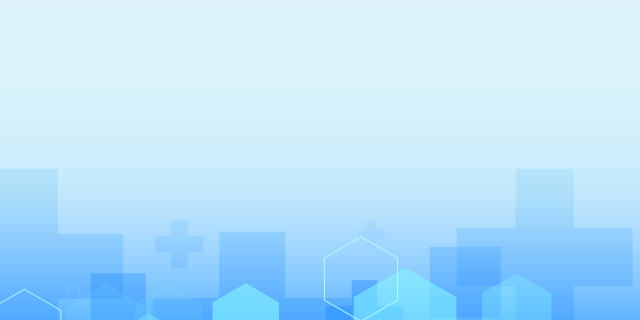
Write a WebGL 2 fragment shader that draws this background.

```glsl
#version 300 es
precision highp float;
// Pale sky gradient over a skyline of translucent plus signs, squares and
// hexagons. Every shape is a signed distance function, blended by its
// coverage; lengths are in canvas heights, with the origin at lower left.

uniform vec2 u_resolution;
out vec4 fragColor;

// Sky colours at equal steps from bottom to top
const int SKY_STEPS = 8;
const vec3 SKY[SKY_STEPS + 1] = vec3[](
  vec3(0.37, 0.70, 1.00), vec3(0.53, 0.79, 1.00), vec3(0.65, 0.85, 1.00),
  vec3(0.75, 0.90, 0.99), vec3(0.80, 0.93, 0.99), vec3(0.835, 0.945, 0.98),
  vec3(0.855, 0.952, 0.983), vec3(0.865, 0.953, 0.988), vec3(0.87, 0.955, 0.99));

// Plus signs: centre, arm length, arm half width (equal values give a square)
const int PLUS_COUNT = 8;
const vec4 PLUS[PLUS_COUNT] = vec4[](
  vec4(0.079, 0.167, 0.306, 0.102), vec4(0.788, -0.035, 0.311, 0.103),
  vec4(1.702, 0.197, 0.275, 0.091), vec4(1.139, 0.004, 0.121, 0.040),
  vec4(0.560, 0.237, 0.075, 0.026), vec4(1.159, 0.268, 0.042, 0.014),
  vec4(0.370, 0.060, 0.086, 0.086), vec4(1.454, 0.118, 0.111, 0.111));
const float PLUS_ALPHA[PLUS_COUNT] = float[](
  0.25, 0.27, 0.24, 0.42, 0.17, 0.10, 0.36, 0.30);
const vec3 PLUS_LOW = vec3(0.13, 0.54, 1.00);
const vec3 PLUS_HIGH = vec3(0.46, 0.80, 0.95);

// Filled hexagons: centre, radius, opacity
const int HEX_COUNT = 6;
const vec4 HEX[HEX_COUNT] = vec4[](
  vec4(0.768, -0.005, 0.120, 0.60), vec4(1.266, -0.021, 0.185, 0.55),
  vec4(1.615, 0.021, 0.125, 0.32), vec4(0.526, -0.008, 0.120, 0.10),
  vec4(0.331, -0.029, 0.143, 0.12), vec4(0.464, -0.022, 0.043, 0.35));
const vec3 HEX_COLOR = vec3(0.52, 0.97, 1.00);

// Hexagon outlines: centre, radius, opacity
const int RING_COUNT = 3;
const vec4 RING[RING_COUNT] = vec4[](
  vec4(1.128, 0.128, 0.132, 0.85), vec4(0.076, -0.036, 0.132, 0.80),
  vec4(0.229, 0.083, 0.022, 0.15));
const vec3 RING_COLOR = vec3(0.72, 1.00, 1.00);
const float RING_HALF_WIDTH = 0.0016;

vec3 skyColor(float height) {
  vec3 color = SKY[0];
  float t = height * float(SKY_STEPS);
  for (int i = 0; i < SKY_STEPS; i++)
    color = mix(color, SKY[i + 1], clamp(t - float(i), 0.0, 1.0));
  return color;
}

float boxDistance(vec2 p, vec2 halfSize) {
  vec2 d = abs(p) - halfSize;
  return max(d.x, d.y);
}

float plusDistance(vec2 p, float reach, float halfWidth) {
  vec2 bar = vec2(reach, halfWidth);
  return min(boxDistance(p, bar), boxDistance(p, bar.yx));
}

// Hexagon with a corner at the top
float hexDistance(vec2 p, float radius) {
  p = abs(p);
  return max(p.x, 0.5 * p.x + 0.866 * p.y) - 0.866 * radius;
}

// Antialiased fill across one pixel
float coverage(float dist) {
  return clamp(0.5 - dist * u_resolution.y, 0.0, 1.0);
}

void main() {
  vec2 p = gl_FragCoord.xy / u_resolution.y;
  vec3 color = skyColor(p.y);

  // Plus signs and squares, tinted deeper towards the ground
  vec3 plusColor = mix(PLUS_LOW, PLUS_HIGH, smoothstep(0.05, 0.48, p.y));
  for (int i = 0; i < PLUS_COUNT; i++) {
    float d = plusDistance(p - PLUS[i].xy, PLUS[i].z, PLUS[i].w);
    color = mix(color, plusColor, coverage(d) * PLUS_ALPHA[i]);
  }

  // Bright cyan hexagons
  for (int i = 0; i < HEX_COUNT; i++) {
    float d = hexDistance(p - HEX[i].xy, HEX[i].z);
    color = mix(color, HEX_COLOR, coverage(d) * HEX[i].w);
  }

  // Thin outlines
  for (int i = 0; i < RING_COUNT; i++) {
    float d = abs(hexDistance(p - RING[i].xy, RING[i].z)) - RING_HALF_WIDTH;
    color = mix(color, RING_COLOR, coverage(d) * RING[i].w);
  }

  fragColor = vec4(color, 1.0);
}
```
